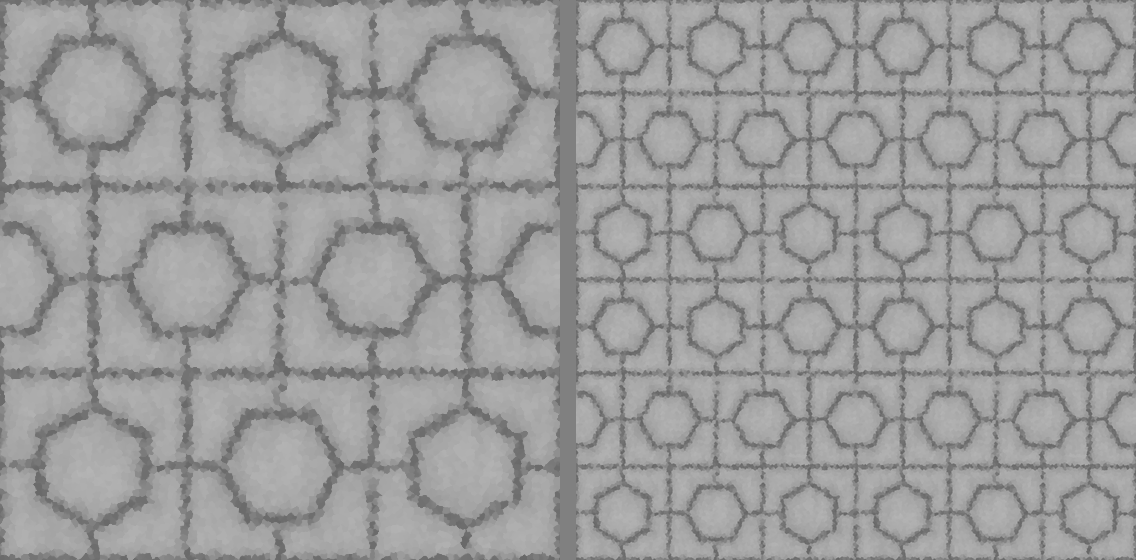
Left: one tile. Right: repeated 2 by 2.
A Shadertoy shader for this pattern:

```glsl
const float REPEATS = 3.0;
const float FACETS = 96.0;
const float APOTHEM = 0.28;
const float TAU = 6.28319;

vec2 hash22(vec2 p) {
    vec3 q = fract(p.xyx * vec3(0.1031, 0.1030, 0.0973));
    q += dot(q, q.yzx + 33.33);
    return fract((q.xx + q.yz) * q.zy);
}

float cornerSlope(vec2 cell, vec2 offset, vec2 period, float seed) {
    float angle = TAU * hash22(mod(cell, period) + seed).x;
    return dot(vec2(cos(angle), sin(angle)), offset);
}

// Gradient noise that wraps over the unit square, roughly -0.7 to 0.7
float wrapNoise(vec2 uv, vec2 period, float seed) {
    vec2 p = uv * period;
    vec2 i = floor(p), f = p - i;
    vec2 s = f * f * f * (f * (f * 6.0 - 15.0) + 10.0);
    vec2 e = vec2(1.0, 0.0);
    float low = mix(cornerSlope(i, f, period, seed),
                    cornerSlope(i + e, f - e, period, seed), s.x);
    float high = mix(cornerSlope(i + e.yx, f - e.yx, period, seed),
                     cornerSlope(i + 1.0, f - 1.0, period, seed), s.x);
    return mix(low, high, s.y);
}

// Signed distance bound of a hexagon with level top and bottom sides
float hexDistance(vec2 p, float apothem) {
    p = abs(p);
    return max(p.y, dot(p, vec2(0.866, 0.5))) - apothem;
}

// Distance to the nearest joint, in cells; straight joints are thinner
float jointDistance(vec2 uv) {
    vec2 p = uv * REPEATS;
    float row = mod(floor(p.y), REPEATS);
    bool shifted = row == 1.0;
    if (shifted) p.x += 0.5;
    float column = mod(floor(p.x), REPEATS);
    vec2 local = fract(p) - 0.5;

    // Upright hexagons alternate along the unshifted rows
    bool upright = !shifted && mod(column + 0.5 * row, 2.0) == 0.0;
    float hex = hexDistance(upright ? local.yx : local, APOTHEM);

    vec2 a = abs(local);
    float border = 0.5 - max(a.x, a.y);
    float spoke = max(min(a.x, a.y), -hex);
    return min(abs(hex) * 0.8, min(border, spoke) * 1.15);
}

// Grey of the worn stone at one point
float stoneTone(vec2 uv) {
    vec2 warp = vec2(wrapNoise(uv, vec2(36.0), 11.0),
                     wrapNoise(uv, vec2(36.0), 57.0));
    float d = jointDistance(uv + 0.008 * warp);
    float wear = wrapNoise(uv, vec2(48.0), 23.0);
    float blotch = wrapNoise(uv, vec2(15.0), 71.0);
    float streak = wrapNoise(uv, vec2(30.0, 12.0), 39.0);

    float joint = 1.0 - smoothstep(0.004, 0.034, d + 0.014 * wear);
    float stain = exp(-d / (0.06 + 0.05 * blotch));
    float tone = 0.69 - 0.12 * stain - 0.15 * joint;
    return tone + (0.035 * streak + 0.025 * blotch) * (1.0 - joint);
}

// Flat irregular flecks, blended narrowly where they meet
float fleckedTone(vec2 uv) {
    vec2 p = uv * FACETS;
    vec2 base = floor(p);
    float total = 0.0, weights = 0.0;
    for (int y = -1; y <= 1; y++) {
        for (int x = -1; x <= 1; x++) {
            vec2 cell = base + vec2(x, y);
            vec2 id = mod(cell, FACETS);
            vec2 site = cell + hash22(id + 5.0);
            vec2 gap = p - site;
            float weight = exp(-14.0 * dot(gap, gap));
            float fleck = 0.03 * (hash22(id + 131.0).x - 0.5);
            total += weight * (stoneTone(site / FACETS) + fleck);
            weights += weight;
        }
    }
    return total / weights;
}

void mainImage(out vec4 fragColor, in vec2 fragCoord) {
    vec2 uv = fragCoord / iResolution.xy;

    // Fine ragged fleck edges
    vec2 ragged = vec2(wrapNoise(uv, vec2(160.0), 83.0),
                       wrapNoise(uv, vec2(160.0), 97.0));
    float tone = fleckedTone(uv + 0.0035 * ragged);
    fragColor = vec4(vec3(clamp(tone, 0.39, 0.71)), 1.0);
}
```
